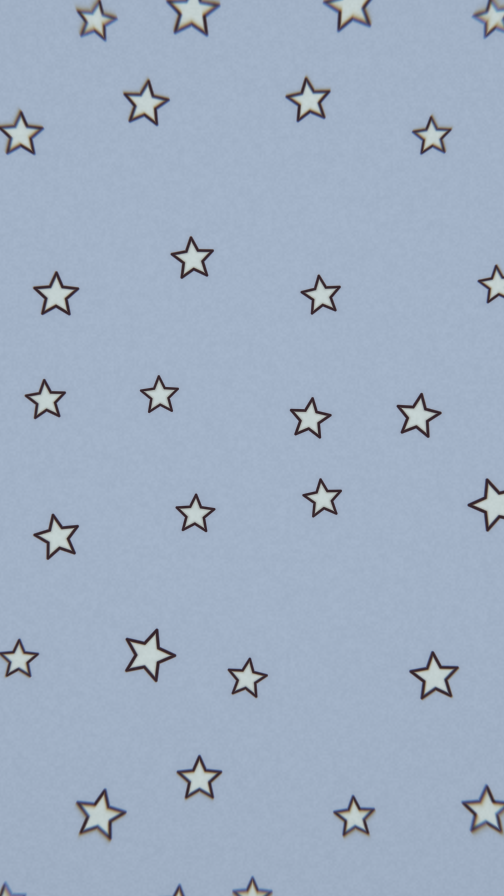
This pattern is drawn by a WebGL 1 fragment shader. Its source:

```glsl
precision highp float;
// Small outlined stars scattered on grey-blue paper, seen through a simple lens:
// one jittered star per cell of a staggered grid, sharp in the middle, with
// radial smear and colour fringes growing towards the rim, plus fine grain.

#define CELL 0.148          // grid pitch, in canvas heights
#define JITTER 0.25         // largest star offset, in cells
#define STAR_MIN 0.0215     // tip radius of the smallest star
#define STAR_MAX 0.0305     // tip radius of the largest star
#define VALLEY 0.47         // inner radius relative to the tip radius
#define TILT 0.36           // largest rotation, in radians
#define LINE 0.0016         // half width of the outline
#define SMEAR 0.11          // strength of the lens smear
#define GRAIN 0.022         // contrast of the paper grain
#define TAPS 14

uniform vec2 u_resolution;

const vec3 PAPER = vec3(0.632, 0.694, 0.775);
const vec3 FILL = vec3(0.765, 0.815, 0.815);
const vec3 FILL_RIM = vec3(0.62, 0.64, 0.61);
const vec3 INK = vec3(0.19, 0.13, 0.15);

float hash(vec2 p) {
  vec3 q = fract(vec3(p.xyx) * 0.1031);
  q += dot(q, q.yzx + 33.33);
  return fract((q.x + q.y) * q.z);
}

float valueNoise(vec2 p) {
  vec2 i = floor(p), f = fract(p);
  f = f * f * (3.0 - 2.0 * f);
  vec2 e = vec2(0.0, 1.0);
  return mix(mix(hash(i), hash(i + e.yx), f.x),
             mix(hash(i + e.xy), hash(i + e.yy), f.x), f.y);
}

// Signed distance to a five-pointed star, negative inside
float starDistance(vec2 p, float radius, float tilt) {
  const float HALF_SECTOR = 0.628319;
  float a = atan(p.x, p.y) + tilt + HALF_SECTOR;
  a = abs(mod(a, 2.0 * HALF_SECTOR) - HALF_SECTOR);
  vec2 q = length(p) * vec2(cos(a), sin(a)) - vec2(radius, 0.0);
  vec2 edge = radius * (VALLEY * vec2(cos(HALF_SECTOR), sin(HALF_SECTOR)) - vec2(1.0, 0.0));
  vec2 gap = q - edge * clamp(dot(q, edge) / dot(edge, edge), 0.0, 1.0);
  return length(gap) * sign(edge.x * q.y - edge.y * q.x) * -1.0;
}

// Paper with the star of the current cell
vec3 starPattern(vec2 p, float blur) {
  vec2 g = p / CELL + vec2(20.3, 20.12);
  g.x += 0.5 * mod(floor(g.y), 2.0);
  vec2 id = floor(g);
  vec2 jitter = vec2(hash(id + 3.7), hash(id + 51.3)) * 2.0 - 1.0;
  float size = hash(id + 17.9);
  float radius = mix(STAR_MIN, STAR_MAX, size * size);
  float tilt = (hash(id + 83.1) * 2.0 - 1.0) * TILT * mix(0.4, 1.0, size);
  float d = starDistance((fract(g) - 0.5 - JITTER * jitter) * CELL, radius, tilt);

  vec3 fill = mix(FILL_RIM, FILL, smoothstep(0.0, 0.0045, -d));
  vec3 colour = mix(PAPER, fill, smoothstep(blur, -blur, d));
  float halo = exp(-abs(d) / 0.0022) * 0.16;
  float width = LINE * mix(0.85, 1.1, size);
  float ink = smoothstep(width + blur, width - blur, abs(d));
  return mix(colour, INK, max(ink * 0.97, halo));
}

void main() {
  vec2 uv = gl_FragCoord.xy / u_resolution.y;
  vec2 p = uv - 0.5 * vec2(u_resolution.x / u_resolution.y, 1.0);
  float r = length(p);

  // Radial smear: each channel peaks at its own distance from the axis
  float reach = SMEAR * r * r;
  float blur = max(0.0009 + 0.003 * r * r, 0.75 / u_resolution.y);
  vec3 sum = vec3(0.0), total = vec3(0.0);
  for (int i = 0; i < TAPS; i++) {
    float t = float(i) / float(TAPS - 1);
    vec3 weight = exp(-6.0 * abs(t - vec3(0.0, 0.12, 0.24)));
    sum += weight * starPattern(p * (1.0 - reach * t), blur);
    total += weight;
  }
  vec3 colour = sum / total;

  // Soft falloff of light and fine paper grain
  colour *= 1.01 - 0.07 * r * r + 0.02 * p.y;
  float grain = 0.6 * valueNoise(uv * 430.0) + 0.4 * valueNoise(uv * 190.0 + 40.0);
  colour += GRAIN * 1.5 * (grain - 0.5);
  gl_FragColor = vec4(colour, 1.0);
}
```
